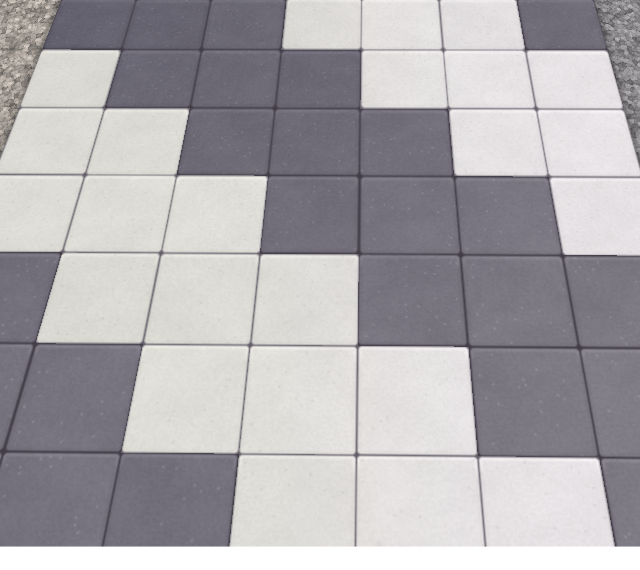
Write a Shadertoy shader that draws this texture.

```glsl
// Square paving slabs seen in perspective, laid in diagonal bands of pale and
// dark stone with gravel at both sides and a white strip at the bottom.
// A projective ground map feeds a rounded-box grid; cells and sines add grain.

const vec3 GAP_COLOR = vec3(0.29, 0.27, 0.31);
const float STRIP_TOP = 0.854;   // depth of the white strip, in canvas widths
const float HORIZON = 1.254;     // height of the vanishing line above the top

float hash(vec2 p) {
    return fract(sin(dot(p, vec2(127.1, 311.7))) * 43758.5);
}

// Distance to the nearest scattered point (x) and a random id for it (y).
vec2 cellular(vec2 p) {
    vec2 base = floor(p);
    vec2 best = vec2(9.0, 0.0);
    for (int j = -1; j <= 1; j++) {
        for (int i = -1; i <= 1; i++) {
            vec2 cell = base + vec2(i, j);
            vec2 site = cell + vec2(hash(cell), hash(cell + 37.0));
            float d = distance(p, site);
            if (d < best.x) best = vec2(d, hash(cell + 71.0));
        }
    }
    return best;
}

// Soft cloudy variation from layered, rotated sines, about -1 to 1.
float mottle(vec2 p) {
    float sum = 0.0;
    float amp = 0.5;
    for (int i = 0; i < 5; i++) {
        sum += amp * sin(p.x + 1.4 * sin(p.y)) * cos(p.y * 0.8);
        p = mat2(1.5, 1.1, -1.1, 1.5) * p + 2.3;
        amp *= 0.65;
    }
    return sum;
}

float roundedBox(vec2 p, vec2 halfSize, float radius) {
    vec2 q = abs(p) - halfSize + radius;
    return length(max(q, 0.0)) + min(max(q.x, q.y), 0.0) - radius;
}

// Canvas position (y downward) to slab column and row.
vec2 groundMap(vec2 p) {
    float depth = p.y + HORIZON;
    float column = (p.x - 0.565 + 0.011 * p.y) / (0.0955 * depth);
    column /= column < 0.0 ? 0.98 : 1.01;
    return vec2(column, 16.52 - 20.67 / depth);
}

vec3 gravel(vec2 ground, float x) {
    vec2 stone = cellular(ground * vec2(17.0, 14.0));
    vec2 grit = cellular(ground * vec2(38.0, 31.0));
    vec3 tint = mix(vec3(0.68, 0.65, 0.62), vec3(0.58, 0.57, 0.58), step(0.5, x));
    float light = 0.80 + 0.38 * stone.y - 0.28 * stone.x * stone.x;
    return tint * (light + 0.22 * (grit.y - 0.5));
}

vec3 slabColor(vec2 cell, vec2 ground, vec2 p, float dark) {
    vec3 pale = mix(vec3(0.865, 0.86, 0.835), vec3(0.90, 0.885, 0.895),
                    smoothstep(0.25, 0.9, p.x));
    float lift = 0.5 * smoothstep(0.0, 0.6, p.y) + 0.5 * p.x;
    vec3 slate = mix(vec3(0.40, 0.39, 0.44), vec3(0.50, 0.485, 0.525), lift);
    vec3 color = mix(pale, slate, dark);

    float tone = hash(cell + 5.0) - 0.5;
    float cloud = mottle(ground * 5.0 + 9.0 * hash(cell));
    float grain = cellular(ground * 42.0).y - 0.5;
    color += 0.025 * tone + 0.016 * cloud + 0.022 * grain;

    // Sparse scuffs: light flecks on slate, dull flecks on pale stone.
    vec2 fleck = cellular(ground * 13.0 + 0.15 * cloud);
    float scuff = step(0.90, fleck.y) * (1.0 - smoothstep(0.04, 0.28, fleck.x));
    return color + scuff * mix(-0.035, 0.055, dark);
}

vec3 paving(vec2 p, float pixel) {
    // The cross joints drop slightly towards the right.
    vec2 tilted = vec2(p.x, p.y * (1.0 - 0.014 * (p.x - 0.56)));
    vec2 ground = groundMap(tilted);
    vec2 cell = floor(ground);
    float dark = 1.0 - step(2.5, mod(cell.x - cell.y + 4.0, 6.0));

    // Slab outline measured in canvas units, with small laying errors.
    float depth = tilted.y + HORIZON;
    vec2 size = vec2(0.0955 * depth, depth * depth / 20.67);
    vec2 error = (vec2(hash(cell + 11.0), hash(cell + 23.0)) - 0.5) * 0.0014;
    vec2 local = (fract(ground) - 0.5) * size + error;
    float gap = mix(0.0010, 0.0017, dark) * (0.7 + 0.5 * p.y);
    float edge = roundedBox(local, 0.5 * size - gap, 0.006);

    vec3 color = slabColor(cell, ground, p, dark);
    float rim = smoothstep(-0.008, -0.003, edge);
    float upper = smoothstep(0.3, 0.48, -local.y / size.y);
    color += rim * mix(-0.015, 0.045, upper);
    float soft = pixel + 0.0010;
    vec3 joint = mix(GAP_COLOR + 0.10, GAP_COLOR - 0.03, dark);
    color = mix(color, joint, smoothstep(-soft, soft, edge));

    // Gravel lies beyond the seven paved columns.
    float outside = (abs(ground.x + 0.5) - 3.5) * size.x;
    float shadow = 1.0 - smoothstep(0.0, 0.012, outside);
    vec3 stones = gravel(ground, p.x) * (1.0 - 0.25 * shadow);
    return mix(color, stones, smoothstep(-pixel, pixel, outside));
}

void mainImage(out vec4 fragColor, in vec2 fragCoord) {
    float pixel = 1.0 / iResolution.x;
    vec2 p = vec2(fragCoord.x, iResolution.y - fragCoord.y) * pixel;
    vec3 color = paving(p, pixel);
    color = mix(color, vec3(1.0), smoothstep(-pixel, pixel, p.y - STRIP_TOP));
    fragColor = vec4(clamp(color, 0.0, 1.0), 1.0);
}
```
